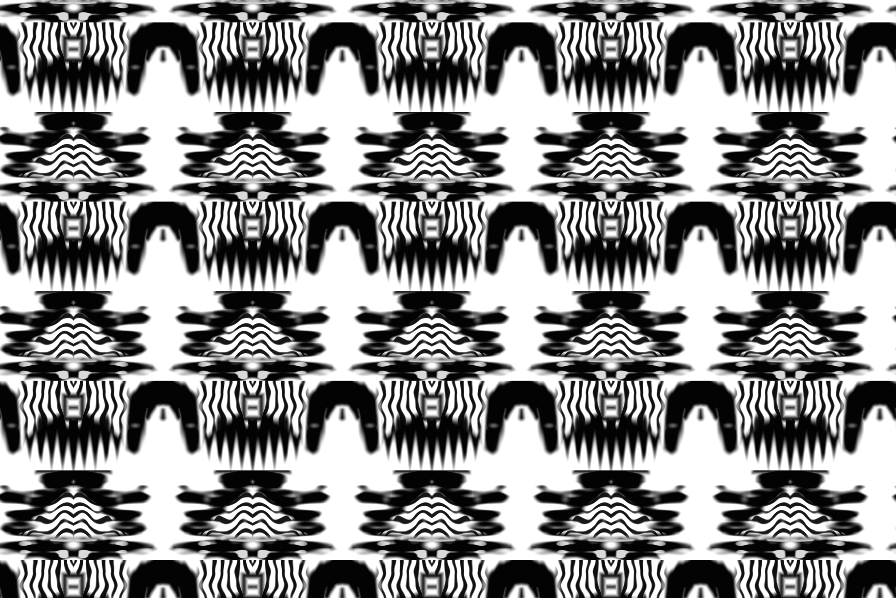
Give the GLSL for this pattern, as a WebGL 1 fragment shader.

```glsl
precision highp float;
uniform vec2 u_resolution;

float hash(vec2 p) {
  p = fract(p * vec2(0.1031, 0.1137));
  p += dot(p, p.yx + 33.33);
  return fract((p.x + p.y) * p.x * 17.0);
}

float noise(vec2 p) {
  vec2 i = floor(p), f = fract(p);
  f = f * f * (3.0 - 2.0 * f);
  return mix(mix(hash(i), hash(i + vec2(1, 0)), f.x),
             mix(hash(i + vec2(0, 1)), hash(i + vec2(1, 1)), f.x), f.y);
}

// Rounded stroke whose radius tapers from ra to rb
float stroke(vec2 p, vec2 a, vec2 b, float ra, float rb) {
  vec2 d = b - a;
  float h = clamp(dot(p - a, d) / dot(d, d), 0.0, 1.0);
  return length(p - a - d * h) - mix(ra, rb, h);
}

float box(vec2 p, vec2 halfSize) {
  vec2 d = abs(p) - halfSize;
  return length(max(d, 0.0)) + min(max(d.x, d.y), 0.0);
}

float fill(float d, float soft) {
  return 1.0 - smoothstep(-soft, soft, d);
}

// Hanging strip: arches, vertical strands and dripping fingers
float hangingInk(vec2 p, float soft) {
  float grain = noise(p * vec2(16.0, 5.0) + 7.0) - 0.5;
  float tip = 0.79 - 0.1 * smoothstep(0.25, 0.5, p.x)
            + 0.11 * cos(p.x * 52.0) + 0.16 * grain;
  float d = max((p.y - tip) * 0.28, p.x - 0.54);
  float arch = stroke(p, vec2(1.0, 0.08), vec2(0.75, 0.22), 0.17, 0.13);
  arch = min(arch, stroke(p, vec2(0.73, 0.25), vec2(0.66, 0.74), 0.12, 0.075));
  arch = min(arch, stroke(p, vec2(0.9, 0.2), vec2(0.83, 0.4), 0.07, 0.04));
  arch += 0.05 * grain;
  float ink = fill(min(d, arch), soft);

  // Pale strands over the upper body
  float wave = p.x * 62.0 + 7.0 * noise(p * vec2(5.0, 7.0)) + 5.0 * p.y;
  float strands = smoothstep(-0.1, 0.9, sin(wave) + 1.3 * noise(p * vec2(20.0, 9.0)) - 0.55);
  float hem = 0.43 + 0.22 * p.x + 0.25 * grain;
  float region = max((p.y - hem) * 0.6, p.x - 0.64 + 0.12 * p.y + 0.1 * grain);
  region = max(region, -arch - 0.05);
  ink = mix(ink, strands * 0.95, fill(region, soft));

  // Central plaque and the small arch opening
  vec2 q = p - vec2(0.0, 0.3);
  ink = max(ink, fill(box(q, vec2(0.12, 0.15)), soft));
  ink *= 1.0 - fill(box(q, vec2(0.075, 0.1)), soft);
  ink = max(ink, fill(box(q, vec2(0.05, 0.015)), soft));
  ink = max(ink, fill(stroke(p, vec2(1.0, 0.33), vec2(1.0, 0.41), 0.015, 0.025), soft));

  // Worn patch on each arm
  return ink * (1.0 - 0.4 * fill(length((p - vec2(0.69, 0.5)) * vec2(1.0, 1.8)) - 0.04, 0.04));
}

// Standing strip: stacked sideways branches around a pale dome
float standingInk(vec2 p, float soft) {
  float grain = noise(p * vec2(5.0, 17.0) + 31.0) - 0.5;
  float d = stroke(p, vec2(0.0, 0.1), vec2(0.26, 0.13), 0.13, 0.08);
  d = min(d, stroke(p, vec2(0.1, 0.3), vec2(0.46, 0.33), 0.14, 0.07));
  d = min(d, stroke(p, vec2(0.44, 0.33), vec2(0.74, 0.27), 0.07, 0.06));
  d = min(d, stroke(p, vec2(0.35, 0.49), vec2(0.73, 0.5), 0.08, 0.035));
  d = min(d, stroke(p, vec2(0.4, 0.67), vec2(0.74, 0.66), 0.09, 0.05));
  d = min(d, stroke(p, vec2(0.4, 0.85), vec2(0.87, 0.86), 0.13, 0.04));
  d = min(d, box(p - vec2(0.0, 0.87), vec2(0.55, 0.13)));
  d += 0.13 * grain;
  d = min(d, box(p, vec2(0.42, 0.03)));
  float ink = fill(d, soft);

  // Pale dome with arched dark ripples
  float ripple = p.y * 58.0 - 32.0 * p.x * p.x + 2.0 * sin(p.x * 19.0)
               + 7.0 * noise(p * vec2(8.0, 6.0));
  float lines = smoothstep(0.0, 0.9, sin(ripple) + noise(p * vec2(13.0, 18.0)) - 0.5);
  float dome = p.x - 0.03 - 0.95 * (p.y - 0.16) + 0.16 * grain;
  dome = max(dome * 0.75, p.y - 0.76 + 0.1 * p.x);
  ink = mix(ink, lines * 0.92, fill(dome, soft));

  // Light flecks in the base and at the branch joint
  float flecks = smoothstep(0.58, 0.78, noise(p * vec2(9.0, 22.0) + 3.0));
  ink *= 1.0 - 0.85 * flecks * smoothstep(0.72, 0.8, p.y) * (1.0 - smoothstep(0.5, 0.75, p.x));
  ink *= 1.0 - fill(length((p - vec2(0.0, 0.83)) * vec2(0.6, 1.0)) - 0.05, soft);
  return ink * (1.0 - 0.4 * fill(length(p - vec2(0.51, 0.32)) - 0.03, 0.04));
}

void main() {
  // Five mirrored columns; one unit is half a repeat
  vec2 cell = vec2(gl_FragCoord.x, u_resolution.y - gl_FragCoord.y) / u_resolution.x * 10.0;
  cell -= vec2(0.82, 0.25);
  float pixel = 10.0 / u_resolution.x;
  float soft = max(0.035, pixel);
  float u = abs(mod(cell.x + 1.0, 2.0) - 1.0);

  // Alternate the two strips with a crisp smoothed seam
  float hanging = hangingInk(vec2(u, mod(cell.y + 0.5, 2.0) - 0.5), soft);
  float standing = standingInk(vec2(u, mod(cell.y - 0.5, 2.0) - 0.5), soft);
  float seam = abs(mod(cell.y + 0.5, 2.0) - 1.0);
  float ink = mix(standing, hanging, 1.0 - smoothstep(0.5 - pixel * 0.5, 0.5 + pixel * 0.5, seam));
  gl_FragColor = vec4(vec3(mix(1.0, 0.01, ink)), 1.0);
}
```
